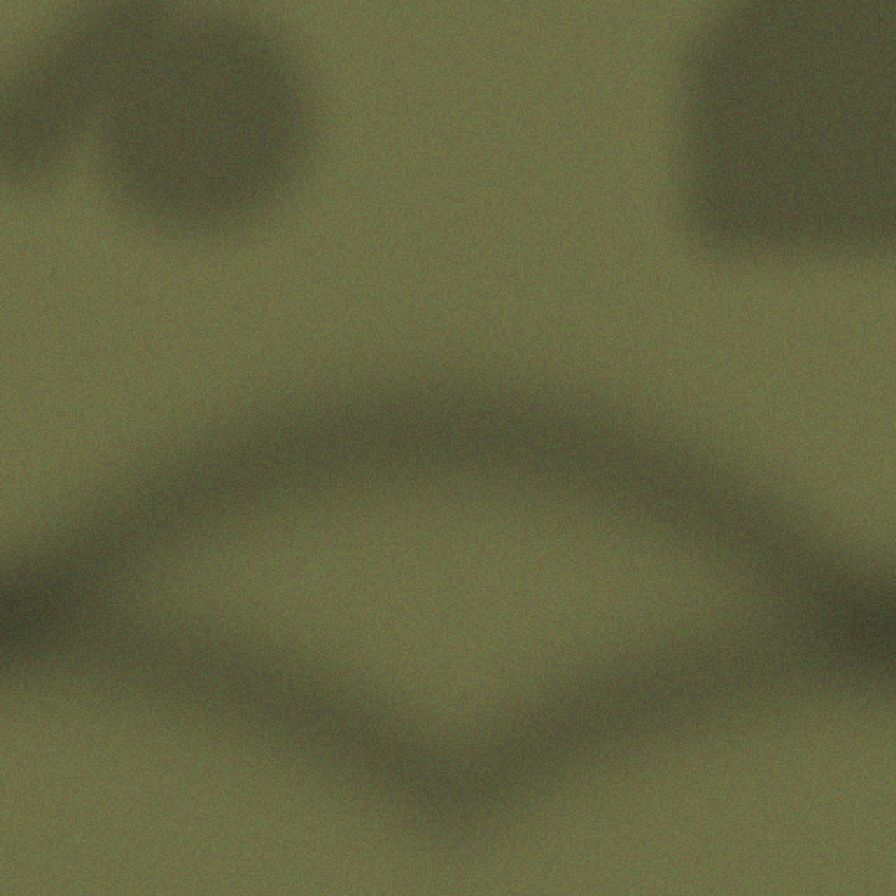
Give the GLSL for this background, as a Shadertoy shader.

```glsl
const vec3 OLIVE = vec3(0.428, 0.431, 0.273);
const vec3 SHADE = vec3(0.74, 0.74, 0.78);   // tint left by one shadow layer
const float GRAIN_CELLS = 512.0;

// Three uniform values per cell
vec3 hash32(vec2 cell) {
    vec3 p = fract(cell.xyx * vec3(0.1031, 0.1030, 0.0973));
    p += dot(p, p.yxz + 33.33);
    return fract((p.xxy + p.yzz) * p.zyx);
}

float circleDistance(vec2 p, vec2 center, float radius) {
    return length(p - center) - radius;
}

float capsuleDistance(vec2 p, vec2 a, vec2 b, float radius) {
    vec2 axis = b - a;
    float t = clamp(dot(p - a, axis) / dot(axis, axis), 0.0, 1.0);
    return length(p - a - axis * t) - radius;
}

float boxDistance(vec2 p, vec2 center, vec2 halfSize, float radius) {
    vec2 q = abs(p - center) - halfSize + radius;
    return length(max(q, 0.0)) + min(max(q.x, q.y), 0.0) - radius;
}

float smoothMin(float a, float b, float blend) {
    float h = max(blend - abs(a - b), 0.0) / blend;
    return min(a, b) - 0.25 * h * h * blend;
}

float softFill(float dist, float blur) {
    return 1.0 - smoothstep(-blur, blur, dist);
}

float softBand(float offset, float width) {
    return exp(-offset * offset / (width * width));
}

vec3 castShadow(vec3 color, float amount) {
    return color * mix(vec3(1.0), SHADE, amount);
}

// Height of the broad arch, levelling out at its feet
float archHeight(float x) {
    float dx = x - 0.495;
    float bend = dx < 0.0 ? 0.87 : 0.93;
    return -smoothMin(bend * dx * dx - 0.515, -0.305, 0.04);
}

// Height of the valley, steep at its center and flat at the sides
float valleyHeight(float x) {
    float dx = x - 0.508;
    float run = sqrt(dx * dx + 0.0009);
    vec2 riseAndReach = dx < 0.0 ? vec2(0.250, 0.312) : vec2(0.214, 0.260);
    return 0.101 + riseAndReach.x * (1.0 - exp(-run / riseAndReach.y));
}

void mainImage(out vec4 fragColor, in vec2 fragCoord) {
    vec2 uv = fragCoord / iResolution.xy;
    vec3 color = OLIVE;

    // Upper left: disc melting into a slanted lobe
    float disc = circleDistance(uv, vec2(0.222, 0.868), 0.126);
    float lobe = capsuleDistance(uv, vec2(0.028, 0.855), vec2(0.155, 0.970), 0.060);
    float bridge = circleDistance(uv, vec2(0.145, 0.930), 0.068);
    float blob = smoothMin(min(disc, lobe), bridge, 0.030);
    color = castShadow(color, 0.96 * softFill(blob, 0.050));

    // Upper right: rounded block with a cut corner
    float block = boxDistance(uv, vec2(0.970, 0.935), vec2(0.207, 0.220), 0.060);
    float cut = dot(uv - vec2(0.785, 0.965), vec2(-0.81, 0.58));
    color = castShadow(color, 0.98 * softFill(max(block, cut), 0.045));

    // Two crossing bands, darker where they overlap
    color = castShadow(color, 0.86 * softBand(uv.y - archHeight(uv.x), 0.078));
    color = castShadow(color, 0.80 * softBand(uv.y - valleyHeight(uv.x), 0.078));

    // Colored grain
    vec3 grain = hash32(floor(uv * GRAIN_CELLS)) - 0.5;
    color += grain * vec3(0.080, 0.080, 0.062);

    fragColor = vec4(color, 1.0);
}
```
